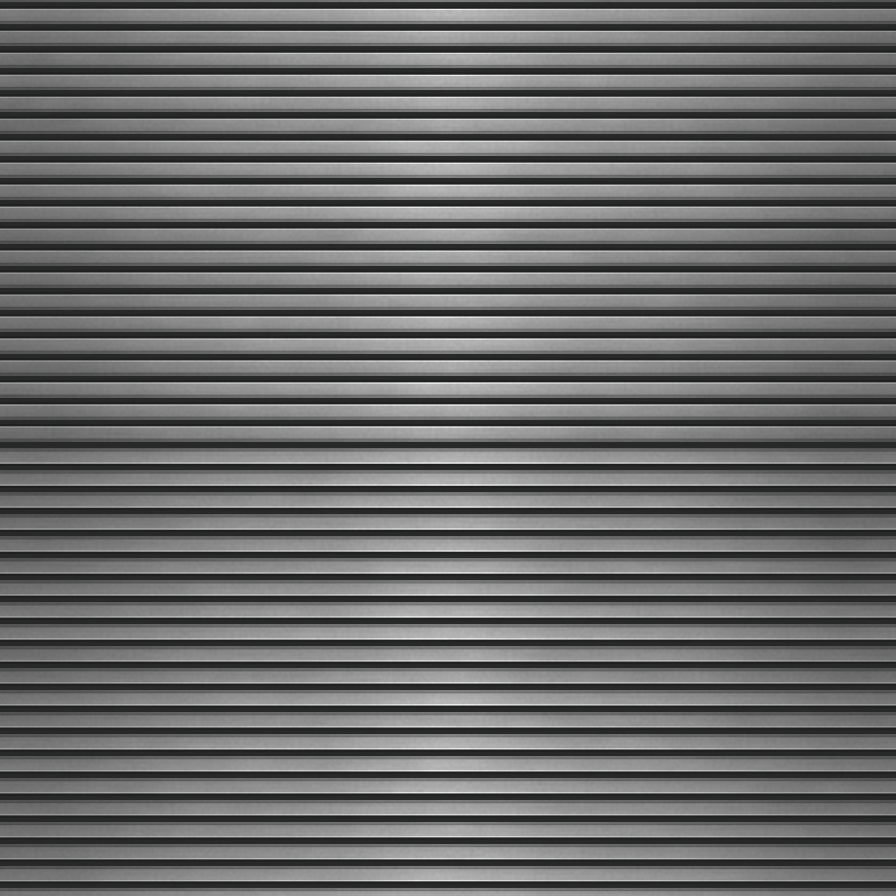
This texture is drawn by a Shadertoy shader. Its source:

```glsl
const float SLAT_COUNT = 40.76;
const float MIRROR_HEIGHT = 0.5033;
const vec3 GROOVE = vec3(0.155, 0.157, 0.157);
const vec3 METAL = vec3(0.565, 0.565, 0.565);

vec2 hashGradient(vec2 cell) {
    vec3 p = fract(cell.xyx * vec3(0.1031, 0.1030, 0.0973));
    p += dot(p, p.yzx + 33.33);
    return fract((p.xx + p.yz) * p.zy) * 2.0 - 1.0;
}

float gradientNoise(vec2 p) {
    vec2 cell = floor(p);
    vec2 f = fract(p);
    vec2 u = f * f * f * (f * (f * 6.0 - 15.0) + 10.0);
    float a = dot(hashGradient(cell), f);
    float b = dot(hashGradient(cell + vec2(1, 0)), f - vec2(1, 0));
    float c = dot(hashGradient(cell + vec2(0, 1)), f - vec2(0, 1));
    float d = dot(hashGradient(cell + vec2(1, 1)), f - vec2(1, 1));
    return mix(mix(a, b, u.x), mix(c, d, u.x), u.y);
}

float fractalNoise(vec2 p) {
    float sum = 0.0;
    float weight = 0.5;
    for (int octave = 0; octave < 4; octave++) {
        sum += weight * gradientNoise(p);
        p = p * 2.03 + 17.3;
        weight *= 0.6;
    }
    return sum;
}

// Soft-edged interval from start to end
float band(float x, float start, float end, float blur) {
    return smoothstep(start - blur, start + blur, x)
         - smoothstep(end - blur, end + blur, x);
}

// Broad sheen with a narrow bright core and dim outer edges
float sheen(float x) {
    float offset = abs(x - 0.5);
    float core = exp(-offset * offset / 0.012);
    float edge = smoothstep(0.18, 0.5, offset);
    return 1.0 + 0.17 * core - 0.22 * edge;
}

// Relative brightness across one slat
float slatProfile(float t, float blur) {
    float shade = mix(0.97, 1.04, smoothstep(0.3, 0.75, t));
    shade -= 0.24 * band(t, 0.10, 0.29, blur);
    shade -= 0.10 * band(t, 0.26, 0.31, blur);
    shade += 0.30 * band(t, 0.785, 0.87, blur);
    return shade;
}

void mainImage(out vec4 fragColor, in vec2 fragCoord) {
    vec2 uv = fragCoord / iResolution.xy;
    float blur = 0.5 * SLAT_COUNT / iResolution.y;

    // Slats are mirrored above and below the central groove
    float height = (uv.y - MIRROR_HEIGHT) * SLAT_COUNT;
    float t = fract(abs(height));
    float slat = floor(height);

    // Cloudy wear, brushed streaks and fine grain
    float clouds = fractalNoise(uv * vec2(14.0, 24.0) + slat * 3.7);
    float streaks = gradientNoise(uv * vec2(9.0, 330.0));
    float grain = gradientNoise(uv * 210.0);
    float slatTone = 0.04 * hashGradient(vec2(slat, 5.0)).x;
    float wear = 1.0 + 0.10 * clouds + 0.04 * streaks + 0.05 * grain + slatTone;
    vec3 metal = METAL * sheen(uv.x) * slatProfile(t, blur) * wear;

    // Groove with a darker lip beneath the highlight
    float lip = band(t, 0.86, 0.95, blur);
    vec3 groove = GROOVE * (1.0 - 0.22 * lip + 0.06 * clouds);

    float slatMask = band(t, 0.145, 0.85, blur);
    fragColor = vec4(mix(groove, metal, slatMask), 1.0);
}
```
